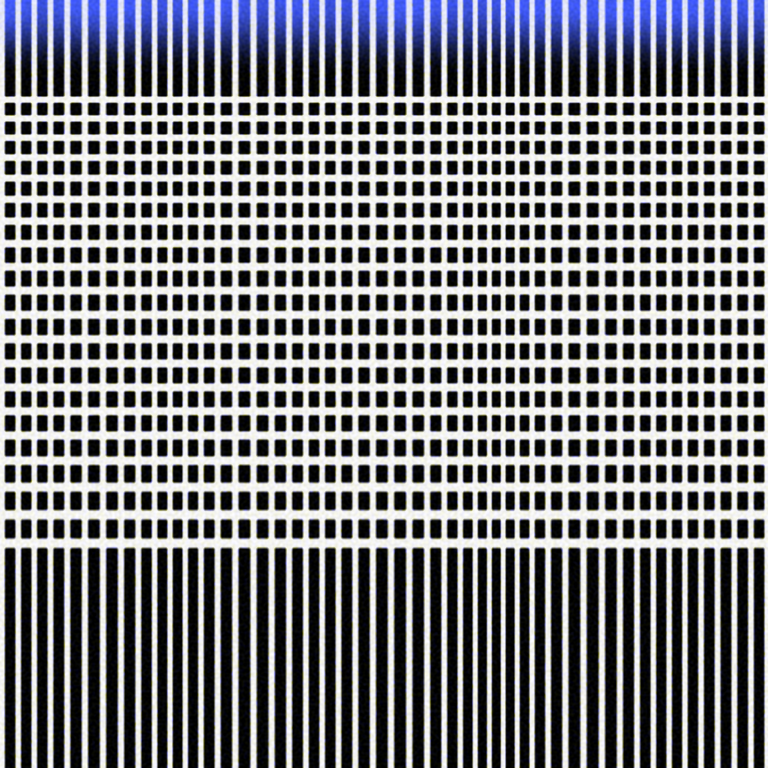
This pattern is drawn by a Shadertoy shader. Its source:

```glsl
// A woven lattice: pale vertical bars of uneven pitch, crossed by a band of rungs.
// Each axis is warped by a short sum of harmonics, solved for the cell index;
// rounded boxes cut the dark gaps, then a blue top glow and fine grain are added.

const float TAU = 6.2831853;
const float COLUMN_PITCH = 0.021672;
const float ROW_PITCH = 0.03038;
const float LAST_ROW = 18.0;
const vec2 GAP_HALF_SIZE = vec2(0.325, 0.335);
const vec3 BAR_COLOR = vec3(0.96, 0.96, 0.95);
const vec3 GAP_COLOR = vec3(0.01, 0.012, 0.01);
const vec3 GLOW_COLOR = vec3(0.25, 0.35, 0.96);

vec2 hashGradient(vec2 cell) {
    vec3 p = fract(cell.xyx * vec3(0.1031, 0.1030, 0.0973));
    p += dot(p, p.yzx + 33.33);
    float angle = TAU * fract((p.x + p.y) * p.z);
    return vec2(cos(angle), sin(angle));
}

// Gradient noise, roughly in -0.7 .. 0.7
float gradientNoise(vec2 p) {
    vec2 i = floor(p), f = fract(p);
    vec2 u = f * f * (3.0 - 2.0 * f);
    float a = dot(hashGradient(i), f);
    float b = dot(hashGradient(i + vec2(1, 0)), f - vec2(1, 0));
    float c = dot(hashGradient(i + vec2(0, 1)), f - vec2(0, 1));
    float d = dot(hashGradient(i + vec2(1, 1)), f - vec2(1, 1));
    return mix(mix(a, b, u.x), mix(c, d, u.x), u.y);
}

float harmonic(float angle, float cosAmount, float sinAmount) {
    return cosAmount * cos(angle) + sinAmount * sin(angle);
}

// Sideways shift of column n, in pitches
float columnSway(float n) {
    float t = n * TAU / 45.0;
    return harmonic(t, -0.172, 0.007) + harmonic(2.0 * t, 0.104, 0.022)
         + harmonic(3.0 * t, -0.090, -0.082) + harmonic(4.0 * t, -0.073, 0.050)
         + harmonic(5.0 * t, 0.071, -0.040) + harmonic(6.0 * t, 0.029, 0.004);
}

// Vertical shift of row m, in pitches: rows spread towards the bottom
float rowSway(float m) {
    float t = m * TAU / (2.0 * LAST_ROW);
    return 0.009 * m * (m - LAST_ROW)
         - 0.014 * sin(t) - 0.041 * sin(2.0 * t) - 0.058 * sin(3.0 * t)
         + 0.037 * sin(4.0 * t) - 0.014 * sin(5.0 * t);
}

// Fractional column and row: fixed-point inverse of the warps
vec2 latticeIndex(vec2 position) {
    vec2 even = (position - vec2(0.01606, 0.14193)) / vec2(COLUMN_PITCH, ROW_PITCH);
    vec2 index = even;
    for (int i = 0; i < 8; i++) {
        index = even - vec2(columnSway(index.x), rowSway(index.y));
    }
    return index;
}

float roundedBox(vec2 p, vec2 halfSize, float radius) {
    vec2 q = abs(p) - halfSize + radius;
    return length(max(q, 0.0)) + min(max(q.x, q.y), 0.0) - radius;
}

// Signed distance to the dark gaps; beyond the rung band they run on as stripes
float gapDistance(vec2 index) {
    float column = abs(index.x - floor(index.x + 0.5));
    float row = abs(index.y - clamp(floor(index.y + 0.5), 0.0, LAST_ROW));
    vec2 pitch = vec2(COLUMN_PITCH, ROW_PITCH);
    vec2 offset = vec2(column, max(min(row, 1.0 - row), 0.0));
    return roundedBox(offset * pitch, GAP_HALF_SIZE * pitch, 0.0025);
}

void mainImage(out vec4 fragColor, in vec2 fragCoord) {
    vec2 uv = fragCoord / iResolution.xy;
    float depth = 1.0 - uv.y;

    // Bars and rungs
    float softness = max(0.0019, 0.75 / iResolution.y);
    float distanceToGap = gapDistance(latticeIndex(vec2(uv.x, depth)));
    float bar = smoothstep(-softness, softness, distanceToGap);

    // Blue glow fading down from the top edge
    float glow = 1.0 - smoothstep(0.0, 0.1, depth);
    glow *= 1.0 + 0.25 * gradientNoise(vec2(uv.x * 18.0, 3.5));
    vec3 gap = mix(GAP_COLOR, GLOW_COLOR, clamp(glow, 0.0, 1.0));
    vec3 paint = mix(BAR_COLOR, vec3(0.84, 0.86, 1.0), 0.6 * glow);
    vec3 color = mix(gap, paint, bar);

    // Fine grain, strongest in blue and along edges
    float edge = 4.0 * bar * (1.0 - bar);
    float grain = gradientNoise(uv * 231.0 + 0.37);
    float tint = gradientNoise(uv * 187.0 + 41.7);
    color += vec3(0.06 * grain);
    color.b += tint * (0.12 + 0.35 * edge);

    fragColor = vec4(clamp(color, 0.0, 1.0), 1.0);
}
```
